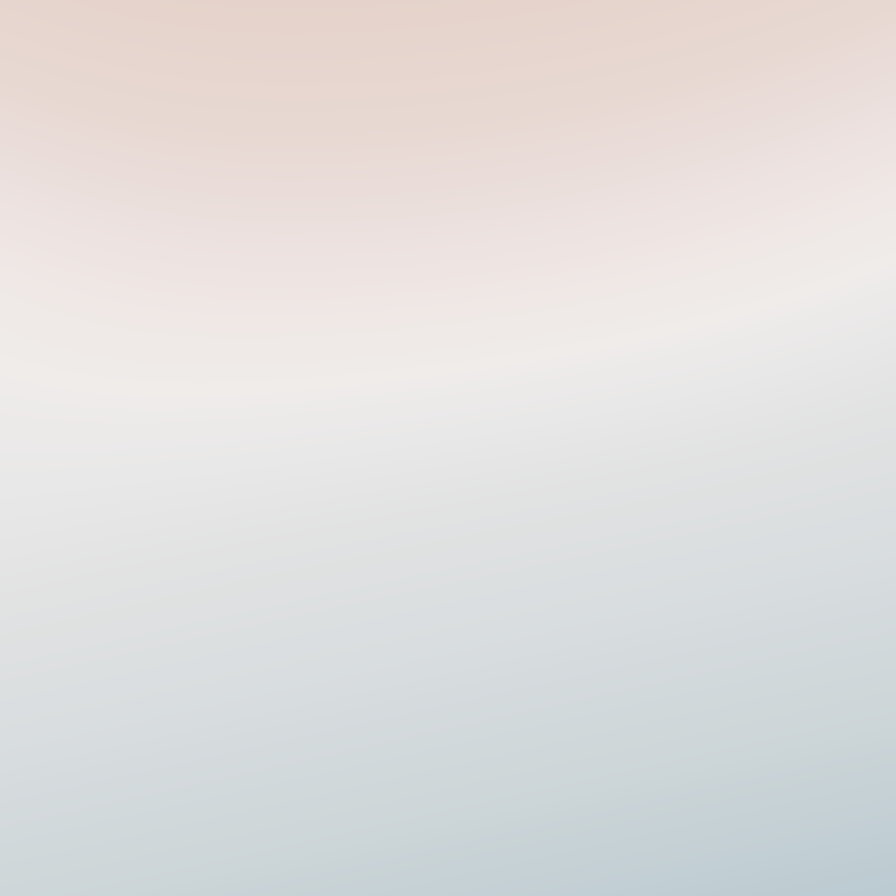
A Shadertoy shader for this background:

```glsl
// Soft misty gradient: blush at the top, pale ridge of light, cool blue below.

// Colour ramp from top to bottom, with the depth of each stop
const int STOPS = 10;
const vec3 RAMP[STOPS] = vec3[STOPS](
    vec3(0.899, 0.828, 0.794),  // warm sand
    vec3(0.910, 0.850, 0.828),  // blush
    vec3(0.922, 0.877, 0.865),  // pale blush
    vec3(0.937, 0.904, 0.893),  // rose white
    vec3(0.938, 0.925, 0.918),  // ridge of light
    vec3(0.912, 0.910, 0.910),  // pearl
    vec3(0.885, 0.887, 0.887),  // silver
    vec3(0.850, 0.867, 0.875),  // mist
    vec3(0.805, 0.838, 0.848),  // blue grey
    vec3(0.735, 0.795, 0.820)   // cool blue
);
const float DEPTH[STOPS] = float[STOPS](
    0.0, 0.16, 0.25, 0.335, 0.43, 0.51, 0.60, 0.755, 0.94, 1.147);

const float BEND_X = 0.32;        // column where the bands are not shifted
const float BEND_LEFT = 0.60;     // upward curl of warm bands, left side
const float BEND_RIGHT = 0.31;    // upward curl of warm bands, right side
const float COOL_SLOPE = 0.22;    // tilt of the cool bands
const vec2 BLEND = vec2(0.25, 0.70);  // depths where curl turns into tilt

// Depth along the ramp after bending the horizontal bands
float bandDepth(vec2 p) {
    float dx = p.x - BEND_X;
    float curl = (dx < 0.0 ? BEND_LEFT : BEND_RIGHT) * dx * dx;
    float tilt = COOL_SLOPE * dx;
    return p.y + mix(curl, tilt, smoothstep(BLEND.x, BLEND.y, p.y));
}

// Piecewise linear lookup in the colour ramp
vec3 rampColor(float depth) {
    vec3 color = RAMP[0];
    for (int i = 1; i < STOPS; i++) {
        float t = (depth - DEPTH[i - 1]) / (DEPTH[i] - DEPTH[i - 1]);
        color = mix(color, RAMP[i], clamp(t, 0.0, 1.0));
    }
    return color;
}

void mainImage(out vec4 fragColor, in vec2 fragCoord) {
    vec2 uv = fragCoord / iResolution.xy;
    vec2 p = vec2(uv.x, 1.0 - uv.y);  // depth grows downward
    fragColor = vec4(rampColor(bandDepth(p)), 1.0);
}
```
